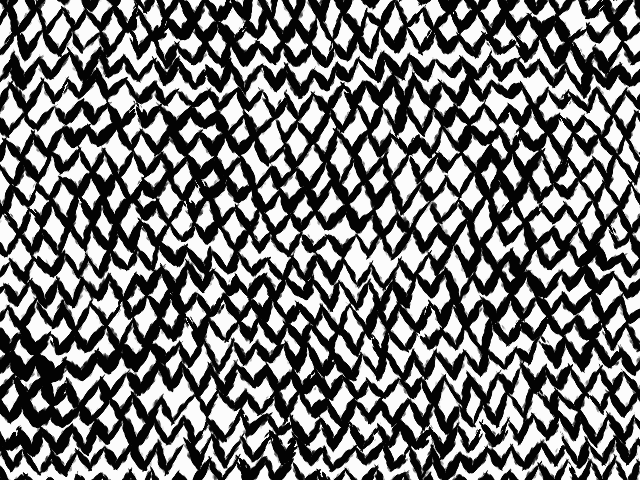
Write a Shadertoy shader that draws this pattern.

```glsl
// Twenty rows of hand-brushed zigzags, twenty-four peaks across, black ink on white.
// Every leg is a tapered stroke between jittered vertices; stretched cellular noise
// frays its edges, and slow layered sines bend the rows and vary the ink load.

vec2 hash2(vec2 id) {
    vec3 h = fract(id.xyx * vec3(0.1031, 0.1030, 0.0973));
    h += dot(h, h.yzx + 33.33);
    return fract((h.xx + h.yz) * h.zy);
}

// Distance to the nearest scattered cell point
float cellNoise(vec2 p) {
    vec2 cell = floor(p);
    float nearest = 2.0;
    for (int y = -1; y <= 1; y++)
    for (int x = -1; x <= 1; x++) {
        vec2 id = cell + vec2(x, y);
        nearest = min(nearest, distance(p, id + hash2(id)));
    }
    return nearest;
}

// Bristle grain stretched along a leg leaning right (+1) or left (-1)
float bristles(vec2 p, float lean) {
    vec2 along = normalize(vec2(0.6 * lean, 1.0));
    vec2 across = vec2(-along.y, along.x);
    return cellNoise(vec2(dot(p, along) * 2.6, dot(p, across) * 8.0) + 40.0 * lean);
}

// Neighbouring rows sit about half a period apart, so their legs close into diamonds
float rowPhase(float row) {
    return 0.555 * mod(row, 2.0) + 0.6 * hash2(vec2(row, 71.0)).x;
}

// Even vertices are valleys, odd ones are peaks
vec2 zigzagVertex(float k, float row) {
    vec2 jitter = hash2(vec2(k, row) + 19.0) - 0.5;
    float side = mod(k, 2.0) * 2.0 - 1.0;
    return vec2(0.555 * k + rowPhase(row), row + 0.5 * side) + jitter * vec2(0.28, 0.38);
}

// Signed distance to a bent brush stroke, fullest below its middle and thin at the peak
float brushStroke(vec2 p, vec2 valley, vec2 peak, vec2 rnd, float ink, float grain) {
    vec2 axis = peak - valley;
    float len = length(axis);
    axis /= len;
    p -= valley;
    vec2 q = vec2(dot(p, axis), dot(p, vec2(-axis.y, axis.x)));
    float t = clamp(q.x / len, -0.1, 1.14);
    float u = (t + 0.1) / 1.24;
    q.y += (rnd.x - 0.5) * 0.55 * t * (1.0 - t);
    float halfWidth = 0.178 * ink * mix(0.7, 1.35, rnd.y) * 3.17 * pow(u, 0.7) * (1.0 - u);
    float d = length(vec2(q.x - t * len, q.y)) - halfWidth + 0.01;
    // Frayed edge, with drier bristle gaps on a few strokes
    float dry = smoothstep(0.87, 1.0, rnd.x) * smoothstep(0.25, 0.8, u);
    return d + 0.12 * (grain - 0.45) + 0.5 * dry * max(grain - 0.4, 0.0);
}

void mainImage(out vec4 fragColor, in vec2 fragCoord) {
    // One unit is one row; the height holds twenty rows
    vec2 p = fragCoord / iResolution.y * 20.0;
    float pixel = 20.0 / iResolution.y;

    // Slow drift of the rows
    vec2 drift = vec2(0.25 * sin(p.y * 0.53 + p.x * 0.21),
                      0.28 * sin(p.x * 0.42 + p.y * 0.19) + 0.12 * sin(p.x * 1.1 - p.y * 0.37));
    vec2 w = p + drift;

    // Patchy ink load and a heavy smear at the lower left
    float load = sin(p.x * 0.47 + 1.3 * sin(p.y * 0.35)) * sin(p.y * 0.55 + 0.8 * sin(p.x * 0.3));
    vec2 smear = (p - vec2(1.6, 4.6)) / vec2(2.6, 1.0);
    float ink = 1.0 + 0.16 * load + 0.6 * exp(-dot(smear, smear));

    float grainRight = bristles(w, 1.0);
    float grainLeft = bristles(w, -1.0);
    float d = 1.0;

    for (int j = -1; j <= 1; j++) {
        float row = floor(w.y + 0.5) + float(j);
        float nearest = floor((w.x - rowPhase(row)) / 0.555);
        for (int i = -2; i <= 2; i++) {
            float k = nearest + float(i);
            bool rising = mod(k, 2.0) < 0.5;
            vec2 a = zigzagVertex(k, row);
            vec2 b = zigzagVertex(k + 1.0, row);
            vec2 rnd = hash2(vec2(k, row) + 57.0);
            d = min(d, brushStroke(w, rising ? a : b, rising ? b : a, rnd, ink,
                                   rising ? grainRight : grainLeft));
        }
    }

    float paper = smoothstep(-0.8 * pixel, 0.8 * pixel, d);
    fragColor = vec4(mix(vec3(0.01), vec3(0.99), paper), 1.0);
}
```
